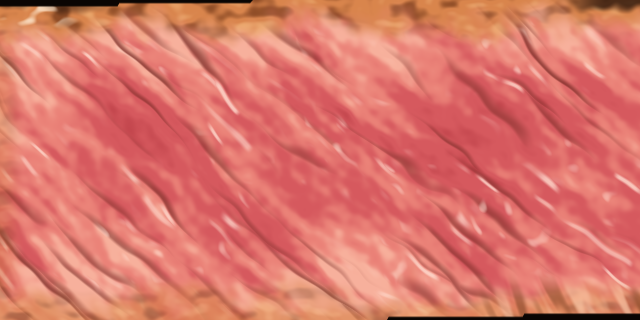
Write a Shadertoy shader that draws this texture.

```glsl
// A slice of rare meat: slanted pink fibres with creases and glints between browned edges.

vec2 gradient(vec2 cell) {
    float angle = 6.2832 * fract(sin(dot(cell, vec2(127.1, 311.7))) * 43758.5);
    return vec2(cos(angle), sin(angle));
}

// Gradient noise, roughly -1 to 1
float noise(vec2 p) {
    vec2 i = floor(p), f = fract(p);
    vec2 u = f * f * f * (f * (f * 6.0 - 15.0) + 10.0);
    float a = dot(gradient(i), f);
    float b = dot(gradient(i + vec2(1, 0)), f - vec2(1, 0));
    float c = dot(gradient(i + vec2(0, 1)), f - vec2(0, 1));
    float d = dot(gradient(i + vec2(1, 1)), f - vec2(1, 1));
    return 1.4 * mix(mix(a, b, u.x), mix(c, d, u.x), u.y);
}

// One inside the edge, zero beyond it
float below(float lo, float hi, float v) {
    return 1.0 - smoothstep(lo, hi, v);
}

// Fibre space: x runs along the strands, y across them
vec2 fibreSpace(vec2 p) {
    vec2 f = vec2(0.75 * p.x - 0.66 * p.y, 0.75 * (p.x + p.y) - 0.045 * p.x * p.x);
    f.y += 0.03 * noise(p * 2.3) + 0.008 * noise(p * 9.0 + 4.0);
    return f;
}

float relief(vec2 f) {
    return 0.50 * noise(f * vec2(2.6, 8.0) + 2.6)
         + 0.30 * noise(f * vec2(7.0, 16.0) + 7.3)
         + 0.15 * noise(f * vec2(17.0, 29.0) + 19.1);
}

// Borders between overlapping strands: x dark furrow, y wet lip, z rounded shading
vec3 strands(vec2 f, float count, float seed) {
    float strand = f.y * count + 0.6 * noise(f * vec2(1.7, 4.0) + seed)
                 + 0.13 * noise(f * vec2(8.0, 9.0) + seed);
    float d = (fract(strand) - 0.5) / count;
    float depth = smoothstep(-0.1, 0.55, noise(f * vec2(2.5, count * 0.55) + seed * 2.3));
    float across = d > 0.0 ? d / 1.9 : -d / 0.8;
    float furrow = depth * below(0.0, mix(0.005, 0.014, depth), across);
    float lip = below(0.002, 0.012, abs(d + 0.015));
    lip *= smoothstep(0.12, 0.5, noise(f * vec2(8.0, count * 0.7) + seed * 3.1));
    return vec3(furrow, lip, -sin(6.2832 * d * count) * (0.35 + 0.65 * depth));
}

vec3 meat(vec2 p) {
    vec2 f = fibreSpace(p);
    vec2 stepAcross = vec2(0.0, 0.010);
    float slope = (relief(f + stepAcross) - relief(f - stepAcross)) / 0.020;
    vec3 broad = strands(f, 7.0, 13.4);
    vec3 narrow = strands(f, 12.0, 37.9);

    // Relief lit from above, paler towards the rims
    float tone = 0.39 - 0.018 * slope + 0.28 * relief(f) + 0.36 * noise(p * 2.4 + 11.0);
    tone += 0.13 * broad.z + 0.09 * narrow.z + 0.09 * noise(p * 30.0);
    tone += 0.40 * below(0.0, 0.34, p.y) + 0.38 * smoothstep(0.62, 0.92, p.y);
    tone += 0.08 * below(0.0, 0.5, p.x);

    vec3 col = mix(vec3(0.84, 0.35, 0.37), vec3(0.92, 0.51, 0.47), smoothstep(0.24, 0.64, tone));
    col = mix(col, vec3(0.97, 0.69, 0.61), smoothstep(0.60, 0.98, tone));
    col = mix(col, vec3(0.74, 0.25, 0.28), 0.8 * below(-0.25, 0.18, tone));

    // Furrows, wet lips beneath them and scattered glints
    float furrow = max(broad.x, 0.75 * narrow.x);
    col = mix(col, vec3(0.46, 0.16, 0.14), 0.68 * furrow);
    float lip = max(broad.y, 0.7 * narrow.y) * (1.0 - furrow);
    float fleck = smoothstep(0.33, 0.72, noise(f * vec2(15.0, 27.0) + 83.0));
    fleck *= smoothstep(-0.1, 0.35, noise(p * 3.5 + 5.0)) * below(-5.0, 6.0, slope);
    float glint = max(lip * smoothstep(-0.25, 0.25, noise(p * 4.0 + 9.0)), 0.8 * fleck);
    return mix(col, vec3(1.0, 0.86, 0.81), 0.8 * glint);
}

vec3 crust(vec2 p) {
    float mottle = noise(p * vec2(8.0, 17.0) + 3.0) + 0.5 * noise(p * vec2(22.0, 32.0));
    vec3 col = mix(vec3(0.85, 0.52, 0.30), vec3(0.56, 0.30, 0.15), smoothstep(0.0, 0.7, mottle));
    return mix(col, vec3(0.95, 0.72, 0.48), 0.7 * below(-0.8, -0.2, mottle));
}

void mainImage(out vec4 fragColor, in vec2 fragCoord) {
    vec2 p = fragCoord / iResolution.y;
    float x = fragCoord.x / iResolution.x;
    vec3 col = meat(p);

    // Browned upper rim, softer tan on the lower and left rims
    float ragged = noise(p * vec2(5.0, 7.0) + 17.0) + 0.5 * noise(p * vec2(19.0, 15.0));
    float topRim = smoothstep(0.86, 0.99, p.y + 0.06 * ragged + 0.05 * below(0.0, 0.22, x));
    float lowRim = 0.65 * below(0.0, 0.13, p.y + 0.07 * ragged);
    float leftRim = 0.4 * below(0.0, 0.04, x);
    col = mix(col, crust(p), max(topRim, max(lowRim, leftRim)));

    // Frayed fibre ends along the lower right
    float fray = noise(vec2(p.x * 21.0 + p.y * 9.0, p.y * 4.0));
    float frayZone = below(0.04, 0.16, p.y) * smoothstep(0.68, 0.85, x);
    col = mix(col, vec3(0.50, 0.27, 0.15), 0.65 * frayZone * smoothstep(0.1, 0.5, fray));
    col = mix(col, vec3(0.99, 0.79, 0.66), 0.7 * frayZone * below(-0.5, -0.1, fray));

    // Charred and shiny spots on the upper corners
    float corner = below(0.05, 0.2, x) + smoothstep(0.85, 0.95, x);
    float spot = noise(p * vec2(13.0, 22.0) + 41.0);
    float char = smoothstep(0.965, 0.995, p.y + 0.03 * ragged) * corner;
    col = mix(col, vec3(0.16, 0.08, 0.04), 0.8 * char);
    float shine = smoothstep(0.2, 0.5, spot) * smoothstep(0.9, 0.94, p.y);
    col = mix(col, vec3(1.0, 0.93, 0.84), 0.85 * shine * below(0.04, 0.16, x));

    // Stepped dark gaps above and below the slice
    float soft = 0.004;
    float topGap = 0.010 * below(0.39, 0.396, x) + 0.010 * below(0.183, 0.187, x);
    float lowGap = 0.010 * smoothstep(0.604, 0.608, x) + 0.010 * smoothstep(0.816, 0.82, x);
    float gap = smoothstep(-soft, soft, p.y - 1.0 + topGap) * step(0.001, topGap);
    gap = max(gap, below(-soft, soft, p.y - lowGap) * step(0.001, lowGap));
    col = mix(col, vec3(0.04, 0.02, 0.01), gap);

    fragColor = vec4(col, 1.0);
}
```
